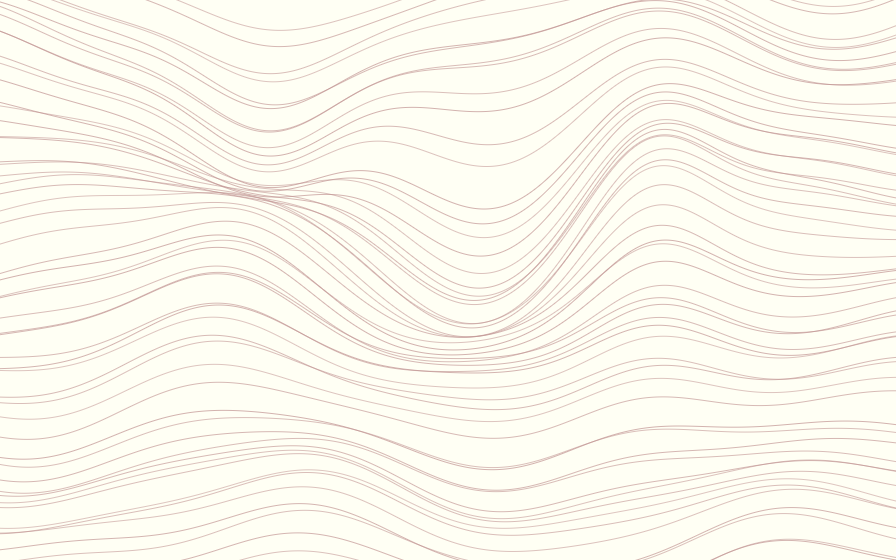
Reproduce this background procedurally as a Shadertoy shader.

```glsl
// Fine rose-brown contour lines flowing across ivory paper.
// Each line has a rest height, bent by shared swells and ripples that squeeze
// neighbours into bundles, plus a slow drift of its own that makes crossings.

#define PAPER vec3(1.0, 1.0, 0.957)
#define INK vec3(0.75, 0.57, 0.565)
#define LINE_COUNT 64
#define LINE_WIDTH 0.0011
#define LOWEST -0.13
#define HIGHEST 1.19
#define JITTER 1.1
#define DRIFT 0.009
#define RIPPLE 0.018

const float TAU = 6.2831853;

float hash(float n) {
    return fract(sin(n * 127.1 + 3.7) * 43758.545);
}

// All curve parts return vec2(height, slope along x).
vec2 wave(float x, float amplitude, float frequency, float phase) {
    float angle = frequency * x + phase;
    return amplitude * vec2(sin(angle), frequency * cos(angle));
}

// Smooth local rise or dip, centred in (x, rest height).
vec2 swell(vec2 at, vec2 center, vec2 size, float amplitude) {
    vec2 d = (at - center) / size;
    float lift = amplitude * exp(-dot(d, d));
    return lift * vec2(1.0, -2.0 * d.x / size.x);
}

// Displacement shared by all lines.
vec2 flow(float x, float rest) {
    vec2 at = vec2(x, rest);
    vec2 bend = vec2(0.0);
    // Broad land forms
    bend += swell(at, vec2(0.86, 0.68), vec2(0.24, 0.24), -0.24);
    bend += swell(at, vec2(1.16, 0.60), vec2(0.15, 0.20), 0.16);
    bend += swell(at, vec2(0.47, 0.92), vec2(0.17, 0.20), -0.14);
    bend += swell(at, vec2(0.42, 0.55), vec2(0.20, 0.20), 0.10);
    // Opposed undulation of the top and bottom, then finer ripples
    bend += wave(x, 0.042 * cos(0.5 * TAU * rest), 6.0, -1.2);
    bend += wave(x, RIPPLE, 9.0, 8.0 * rest + 2.0);
    bend += wave(x, 0.45 * RIPPLE, 15.0, -11.0 * rest);
    return bend;
}

// Triangle-filtered coverage of a thin stroke.
float stroke(float dist, float width, float pixel) {
    float reach = max(pixel, width);
    return width / reach * max(0.0, 1.0 - dist / reach);
}

void mainImage(out vec4 fragColor, in vec2 fragCoord) {
    vec2 p = fragCoord / iResolution.y;
    float pixel = 1.0 / iResolution.y;
    float bare = 1.0;

    for (int i = 0; i < LINE_COUNT; i++) {
        float id = float(i);
        float seed = hash(id);

        // Uneven rest heights
        float order = (id + JITTER * (seed - 0.5)) / float(LINE_COUNT);
        float rest = mix(LOWEST, HIGHEST, order);
        rest += 0.012 * sin(23.0 * rest);

        // Shared flow with individual drift
        vec2 curve = vec2(rest, 0.0) + flow(p.x, rest);
        curve += wave(p.x, DRIFT, 2.0 + 3.0 * hash(id + 71.0), TAU * hash(id + 19.0));

        // Distance corrected for steepness
        float dist = abs(p.y - curve.x) / sqrt(1.0 + curve.y * curve.y);
        float width = LINE_WIDTH * mix(0.85, 1.15, hash(id + 43.0));
        bare *= 1.0 - stroke(dist, width, pixel);
    }

    fragColor = vec4(mix(INK, PAPER, bare), 1.0);
}
```
